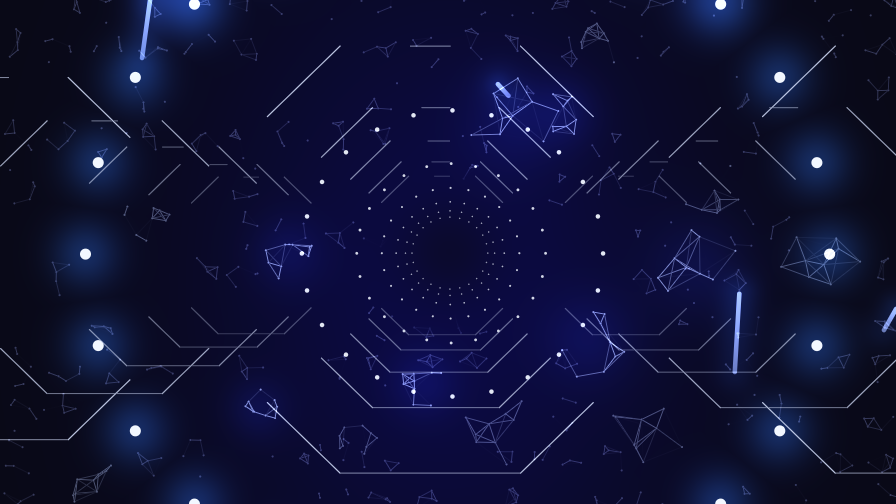
A Shadertoy shader for this background:

```glsl
// Deep blue tunnel of dotted rings and broken octagon frames seen in perspective,
// with glowing webs of thin threads. Rings and frames shrink as 1/depth in loops;
// the webs join hashed points that lie close to each other.

float hash(vec2 p) {
    return fract(sin(dot(p, vec2(127.1, 311.7))) * 43758.5453);
}

float segment(vec2 p, vec2 a, vec2 b) {
    vec2 ab = b - a;
    return length(p - a - ab * clamp(dot(p - a, ab) / dot(ab, ab), 0.0, 1.0));
}

// Antialiased coverage of a shape of half width w at distance d
float cover(float d, float w) {
    return clamp((w - d) * iResolution.y + 0.5, 0.0, 1.0);
}

vec2 webPoint(int i, vec2 seed) {
    float k = float(i) * 1.37;
    float angle = 6.2832 * hash(seed + k);
    return sqrt(hash(seed - k - 3.1)) * vec2(cos(angle), sin(angle));
}

// Threads between the nearby points of one scattered cluster
float web(vec2 p, vec2 center, float radius, vec2 seed, int count) {
    vec2 local = (p - center) / radius;
    if (length(local) > 1.1) return 0.0;
    float light = 0.0;
    for (int i = 0; i < count; i++) {
        vec2 a = webPoint(i, seed);
        light = max(light, cover(length(local - a) * radius, 0.002));
        for (int j = 0; j < i; j++) {
            vec2 b = webPoint(j, seed);
            float near = 1.0 - smoothstep(0.5, 1.0, length(a - b));
            light = max(light, near * cover(segment(local, a, b) * radius, 0.0009));
        }
    }
    return light;
}

// Receding octagons: slanted sides, short top bar, full bottom bar
float frames(vec2 p, float shift, float depth, float gap) {
    float light = 0.0;
    for (int i = 0; i < 5; i++) {
        float size = 1.0 / (depth + gap * float(i));
        vec2 local = p / size - vec2(shift, -0.03);
        vec2 folded = abs(local);
        float slant = segment(folded, vec2(0.41, 0.97), vec2(0.74, 0.65)) * size;
        float reach = local.y < 0.0 ? 0.41 : 0.09;
        float bar = segment(folded, vec2(0.0, 0.97), vec2(reach, 0.97)) * size;
        float fade = 0.9 - 0.14 * float(i);
        light = max(light, fade * max(cover(slant, 0.0012), 0.7 * cover(bar, 0.001)));
    }
    return light;
}

// Bright rod with a soft halo, fading toward its second end
vec3 rod(vec2 p, vec2 a, vec2 b) {
    float d = segment(p, a, b);
    float fade = mix(1.0, 0.6, clamp(length(p - a) / length(b - a), 0.0, 1.0));
    return fade * (vec3(0.6, 0.68, 0.9) * cover(d, 0.0045)
        + vec3(0.03, 0.07, 0.16) * exp(-d * d / 0.0015));
}

void mainImage(out vec4 fragColor, in vec2 fragCoord) {
    vec2 p = (fragCoord - 0.5 * iResolution.xy) / iResolution.y - vec2(0.002, -0.002);

    // Blue haze, low in the frame and narrow, with a dark core
    vec2 haze = (p + vec2(0.0, 0.07)) * vec2(2.0, 1.45);
    vec3 color = mix(vec3(0.035, 0.035, 0.085), vec3(0.045, 0.04, 0.27), exp(-dot(haze, haze)));
    color.b -= 0.09 * exp(-dot(p, p) / 0.009);

    // Dotted rings, the nearest one glowing
    for (int i = 0; i < 7; i++) {
        float radius = 0.502 / (0.68 + float(i));
        vec2 q = p - radius * vec2(0.023, -0.003);
        float stepAngle = 6.2832 / 24.0;
        float angle = round(atan(q.y / 0.95, q.x) / stepAngle) * stepAngle;
        float d = length(q - radius * vec2(cos(angle), 0.95 * sin(angle)));
        if (i == 0) color += vec3(0.05, 0.135, 0.27) * exp(-d * d / 0.0042);
        float fade = 1.0 - 0.07 * float(i);
        color = mix(color, vec3(0.95, 0.97, 1.0), fade * cover(d, max(0.0148 * radius, 0.0014)));
    }

    // Upper corner lights, stronger on the left
    vec2 corner = vec2(abs(p.x + 0.01) - 0.53, p.y - 0.52);
    float side = p.x < 0.0 ? 1.0 : 0.6;
    color += side * vec3(0.05, 0.1, 0.26) * exp(-dot(corner, corner) / 0.006);

    // Central and side frames
    float lines = max(frames(p, -0.085, 2.29, 0.97), frames(p, 2.165, 2.29, 0.97));
    lines = max(lines, frames(p, -2.45, 2.7, 0.886));
    color = mix(color, vec3(0.8, 0.84, 0.95), lines);

    // Large webs as x, y, radius; the first seven carry a glow
    vec3 webs[15] = vec3[15](
        vec3(0.13, 0.26, 0.09), vec3(0.23, 0.28, 0.05), vec3(-0.32, 0.0, 0.055),
        vec3(0.28, -0.17, 0.08), vec3(0.5, -0.03, 0.09), vec3(-0.38, -0.31, 0.04),
        vec3(-0.05, -0.26, 0.05), vec3(-0.185, -0.37, 0.045), vec3(0.1, -0.36, 0.08),
        vec3(0.41, -0.33, 0.09), vec3(0.52, 0.13, 0.06), vec3(0.73, 0.0, 0.09),
        vec3(-0.6, 0.06, 0.05), vec3(-0.72, -0.45, 0.06), vec3(0.3, 0.41, 0.05));
    for (int i = 0; i < 15; i++) {
        vec2 away = p - webs[i].xy;
        float glow = i < 7 ? 1.0 : 0.0;
        color += glow * vec3(0.015, 0.025, 0.12) * exp(-dot(away, away) / (webs[i].z * webs[i].z + 0.002));
        float threads = web(p, webs[i].xy, webs[i].z, vec2(float(i), 4.7), 9);
        color += (0.4 + 0.3 * glow) * threads * vec3(0.7, 0.77, 0.9);
    }

    // Faint small webs, one per chosen grid cell
    vec2 cell = floor(p / 0.09);
    float chosen = step(0.55, hash(cell + 9.3)) * smoothstep(0.12, 0.2, length(p));
    color += 0.3 * chosen * web(p, (cell + 0.5) * 0.09, 0.04, cell, 5) * vec3(0.6, 0.65, 0.9);

    // Drifting rods
    color += rod(p, vec2(-0.592, 0.51), vec2(-0.609, 0.387));
    color += rod(p, vec2(0.576, -0.081), vec2(0.567, -0.236));
    color += rod(p, vec2(0.097, 0.335), vec2(0.118, 0.312));
    color += rod(p, vec2(0.887, -0.111), vec2(0.863, -0.153));

    fragColor = vec4(min(color, 1.0), 1.0);
}
```
